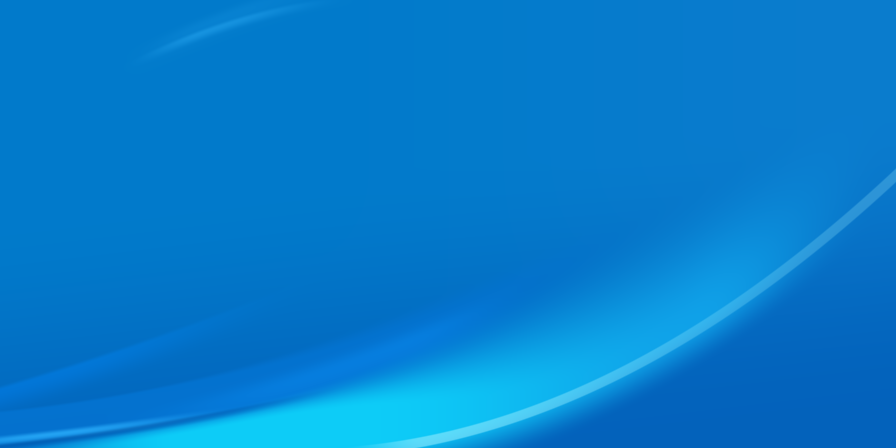
Write a Shadertoy shader that draws this background.

```glsl
// Blue backdrop with a cyan swoosh rising to the right along a pale rim,
// plus fainter blue streaks at the left. Every edge is a parabola y = f(x);
// soft steps across the signed height above each curve shape the light.

float parabola(float x, float a, float b, float c) {
    return a + x * (b + c * x);
}

// Fades in over [a, b] and out over [c, d].
float span(float x, float a, float b, float c, float d) {
    return smoothstep(a, b, x) * (1.0 - smoothstep(c, d, x));
}

// Streak with a crisp upper side and a long soft tail below.
float streak(float height, float crisp, float tail) {
    return smoothstep(-tail, -crisp, height) * (1.0 - smoothstep(-crisp, crisp, height));
}

void mainImage(out vec4 fragColor, in vec2 fragCoord) {
    // x runs over 0..2 and y over 0..1, from the lower left
    vec2 p = fragCoord / iResolution.xy * vec2(2.0, 1.0);
    float pixel = 1.0 / iResolution.y;

    // Backdrop, darker towards the bottom and slightly paler at the right
    float lift = smoothstep(-0.15, 0.52, p.y - 0.12 * p.x);
    vec3 color = mix(vec3(0.01, 0.385, 0.735), vec3(0.005, 0.48, 0.795), lift);
    color += vec3(0.035, 0.005, 0.01) * smoothstep(0.7, 2.0, p.x) * lift;

    // Curves that bound the swoosh
    float d = max(p.x - 0.86, -0.19);
    float rim = parabola(d, 0.0, 0.135, 0.35);
    float crest = parabola(p.x, 0.081, 0.099, 0.146);
    float fold = parabola(p.x, 0.002, 0.11, 0.08);

    // Wisps at the upper left
    float w = p.x - 0.28;
    float wisp = streak(p.y - parabola(w, 0.857, 0.508, -0.415), 0.005, 0.025);
    float veil = streak(p.y - parabola(w, 0.878, 0.50, -0.30), 0.012, 0.07);
    color += vec3(0.06, 0.07, 0.06) * (wisp + 0.4 * veil) * span(p.x, 0.27, 0.45, 0.5, 0.8);

    // Thin upper streak
    float upper = streak(p.y - parabola(p.x, 0.135, 0.29, 0.09), 0.006, 0.07);
    color += vec3(0.0, 0.04, 0.085) * upper * (1.0 - smoothstep(0.1, 0.72, p.x));

    // Blue band under the crest, its edge softening to the right
    float soft = mix(0.004, 0.03, smoothstep(0.3, 1.2, p.x));
    float band = 1.0 - smoothstep(-soft, soft, p.y - crest);
    band *= smoothstep(-0.03, 0.03, p.y - rim) * (1.0 - smoothstep(0.9, 1.5, p.x));
    color = mix(color, vec3(0.015, 0.455, 0.825), 0.8 * band);
    float inner = streak(p.y - parabola(p.x, 0.035, 0.10, 0.155), 0.02, 0.09);
    color += vec3(0.01, 0.045, 0.06) * inner * span(p.x, 0.2, 0.7, 0.9, 1.2);

    // Cyan light between the rim and the fold, reaching the crest at the right
    float opening = smoothstep(0.5, 1.5, p.x);
    float top = mix(fold + 0.012, crest, opening);
    float bottom = mix(fold - 0.03, rim + 0.02, opening);
    float glow = 1.0 - smoothstep(bottom, top, p.y);
    glow *= smoothstep(-0.09, 0.02, p.y - rim);
    glow *= smoothstep(-0.1, 0.4, p.x) * (1.0 - smoothstep(1.55, 1.98, p.x));
    vec3 cyan = mix(vec3(0.05, 0.80, 0.97), vec3(0.06, 0.63, 0.91), smoothstep(0.8, 1.6, p.x));
    color = mix(color, cyan, glow);

    // Dark fold and the light streak above it
    float shade = streak(p.y - fold - 0.006, 0.004, 0.02);
    color = mix(color, vec3(0.0, 0.34, 0.68), 0.7 * shade * (1.0 - smoothstep(0.35, 0.8, p.x)));
    float shine = streak(p.y - parabola(p.x, 0.024, 0.10, 0.06), 0.006, 0.022);
    color += vec3(0.12, 0.19, 0.14) * shine * span(p.x, -0.3, 0.1, 0.15, 0.55);

    // Pale rim, measured across its slope
    float slope = 0.135 + 0.7 * d;
    float across = abs(p.y - rim) / sqrt(1.0 + slope * slope);
    float line = 1.0 - smoothstep(0.011 - pixel, 0.011 + pixel, across);
    float strength = mix(0.55, 0.24, smoothstep(0.9, 1.7, p.x));
    color = mix(color, vec3(0.62, 0.94, 1.0), line * strength * smoothstep(0.75, 0.95, p.x));

    fragColor = vec4(color, 1.0);
}
```
